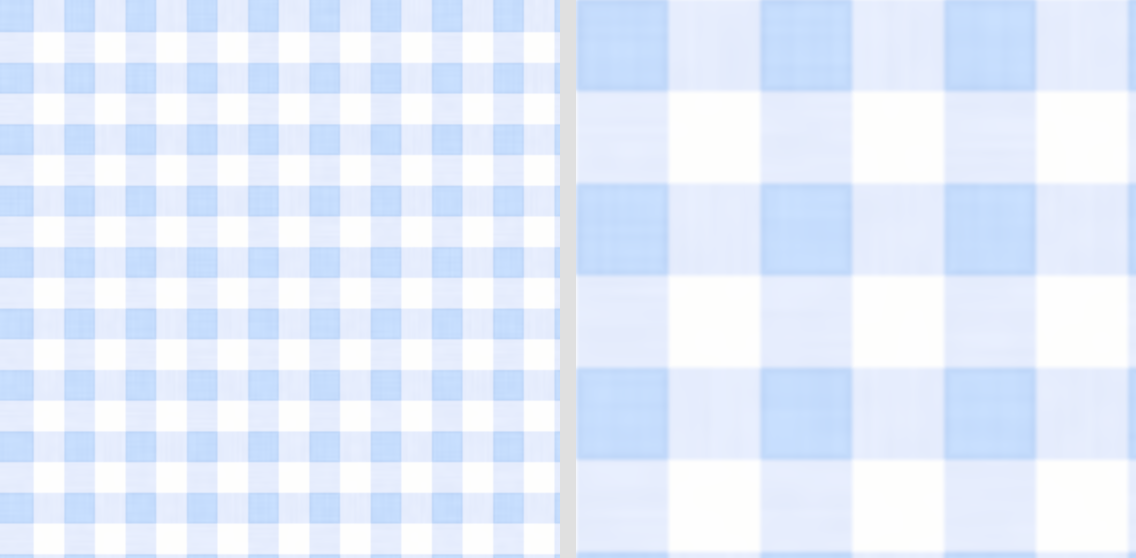
Left, the full canvas; right, a detail of the centre.
Write a WebGL 2 fragment shader that draws this pattern.

```glsl
#version 300 es
precision highp float;

uniform vec2 u_resolution;
out vec4 fragColor;

#define REPEATS vec2(9.14, 9.085)
#define BAND_START vec2(0.05, 0.024)
#define BAND_WIDTH 0.5
#define EDGE_SOFTNESS 0.02
#define SEAM_WIDTH 0.022
#define SEAM_DEPTH 0.022
#define THREADS 24.0
#define THREAD_DEPTH 0.014
#define MOTTLE_DEPTH 0.012

const vec3 WHITE = vec3(0.996, 0.996, 0.994);
const vec3 PALE = vec3(0.902, 0.929, 0.992);
const vec3 BLUE = vec3(0.776, 0.867, 0.992);

float hash(vec2 p) {
  vec3 q = fract(vec3(p.xyx) * 0.1031);
  q += dot(q, q.yzx + 33.33);
  return fract((q.x + q.y) * q.z);
}

float noise(vec2 p) {
  vec2 cell = floor(p);
  vec2 f = fract(p);
  f = f * f * (3.0 - 2.0 * f);
  float low = mix(hash(cell), hash(cell + vec2(1.0, 0.0)), f.x);
  float high = mix(hash(cell + vec2(0.0, 1.0)), hash(cell + 1.0), f.x);
  return mix(low, high, f.y);
}

// Signed distance to the stripe edges, positive inside, in repeats
vec2 stripeDistance(vec2 p) {
  vec2 fromCentre = abs(fract(p - 0.5 * BAND_WIDTH + 0.5) - 0.5);
  return 0.5 * BAND_WIDTH - fromCentre;
}

void main() {
  // Repeat coordinates, counted from the top left
  vec2 uv = gl_FragCoord.xy / u_resolution;
  uv.y = 1.0 - uv.y;
  vec2 p = uv * REPEATS - BAND_START;
  vec2 pixel = REPEATS / u_resolution;

  // The first stripes run out to the canvas border
  vec2 dist = stripeDistance(max(p, vec2(0.1)));
  if (p.x > 0.1) dist.x = stripeDistance(p).x;
  if (p.y > 0.1) dist.y = stripeDistance(p).y;

  // Crossed stripes: none, one or two layers of dye
  vec2 soft = max(vec2(EDGE_SOFTNESS), 0.75 * pixel);
  vec2 band = smoothstep(-soft, soft, dist);
  vec3 single = mix(WHITE, PALE, max(band.x, band.y));
  vec3 color = mix(single, BLUE, band.x * band.y);

  // Faint darker seams along the dyed edges
  vec2 seam = exp(-pow((dist - 0.015) / SEAM_WIDTH, vec2(2.0)));
  float seams = max(seam.x * band.y, seam.y * band.x);
  color -= SEAM_DEPTH * seams * vec3(1.0, 0.9, 0.6);

  // Warp threads show in the rows, weft threads in the columns
  float warp = noise(p * vec2(THREADS, 1.5) + 40.0) - 0.5;
  float weft = noise(p * vec2(1.5, THREADS) + 80.0) - 0.5;
  float weave = warp * band.y + weft * band.x;
  color += THREAD_DEPTH * weave * vec3(1.0, 0.9, 0.5);

  // Soft uneven dye, weakest on the white squares
  float dye = 0.25 + 0.75 * max(band.x, band.y);
  float mottle = noise(p * 7.0 + 11.0) - 0.5;
  color += MOTTLE_DEPTH * mottle * dye * vec3(1.0, 0.8, 0.4);

  fragColor = vec4(clamp(color, 0.0, 1.0), 1.0);
}
```
